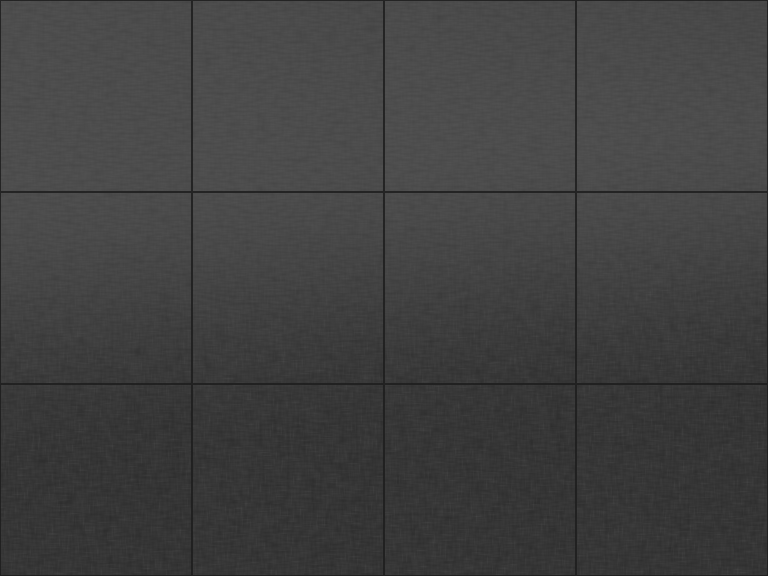
Write a Shadertoy shader that draws this texture.

```glsl
// Charcoal linen tiles, four by three, fading from light to dark with thin dark seams

vec2 hash2(vec2 p) {
    vec3 q = fract(p.xyx * vec3(0.1031, 0.1030, 0.0973));
    q += dot(q, q.yzx + 33.33);
    return fract((q.xx + q.yz) * q.zy);
}

// Cellular noise: distance to the nearest jittered point, centred near zero
float cellular(vec2 p) {
    vec2 cell = floor(p), local = fract(p);
    float nearest = 2.0;
    for (int j = -1; j <= 1; j++) {
        for (int i = -1; i <= 1; i++) {
            vec2 neighbour = vec2(i, j);
            vec2 toPoint = neighbour + hash2(cell + neighbour) - local;
            nearest = min(nearest, dot(toPoint, toPoint));
        }
    }
    return sqrt(nearest) - 0.45;
}

void mainImage(out vec4 fragColor, in vec2 fragCoord) {
    vec2 canvas = fragCoord / iResolution.xy;
    vec2 grid = canvas * vec2(4.0, 3.0);
    vec2 tile = floor(grid);
    vec2 inTile = fract(grid);
    vec2 tileSeed = hash2(tile + 7.0);
    vec2 cloth = inTile + floor(tileSeed * 20.0) + 3.0;

    // Overall fade, reaching a little higher on the right
    float height = canvas.y + 0.09 * (0.5 - canvas.x);
    float lit = smoothstep(0.23, 0.74, height);
    float shade = mix(0.211, 0.301, lit);
    shade -= 0.022 * smoothstep(0.75, 1.05, canvas.y) * canvas.x;
    shade += 0.004 * (tileSeed.x - 0.5) + 0.006 * (0.5 - inTile.x);

    // Woven threads: fine horizontal strands, shorter vertical ones
    float weft = cellular(cloth * vec2(14.0, 72.0));
    float warp = cellular(cloth * vec2(70.0, 13.0) + 40.0);
    shade -= 0.030 * weft + mix(0.024, 0.012, lit) * warp;

    // Sparse pale fibres, clearest in the dark part
    float acrossFibre = cellular(cloth * vec2(6.0, 46.0) + 90.0);
    float uprightFibre = cellular(cloth * vec2(46.0, 7.0) + 130.0);
    float fibres = smoothstep(-0.22, -0.40, acrossFibre) + smoothstep(-0.22, -0.40, uprightFibre);
    shade += mix(0.016, 0.003, lit) * (fibres - 0.2);

    // Soft mottling, stronger in the dark part
    float mottle = cellular(cloth * vec2(11.0, 9.0)) + 0.5 * cellular(cloth * 23.0 + 15.0);
    shade += mix(0.015, 0.004, lit) * mottle;

    // Seams between tiles
    vec2 toEdge = min(inTile, 1.0 - inTile);
    float seamDistance = min(toEdge.x, toEdge.y);
    float pixel = 3.0 / iResolution.y;
    float seam = 1.0 - smoothstep(0.0045 - 0.5 * pixel, 0.0045 + 0.5 * pixel, seamDistance);
    shade = mix(shade, 0.115, 0.9 * seam);

    fragColor = vec4(vec3(shade), 1.0);
}
```
